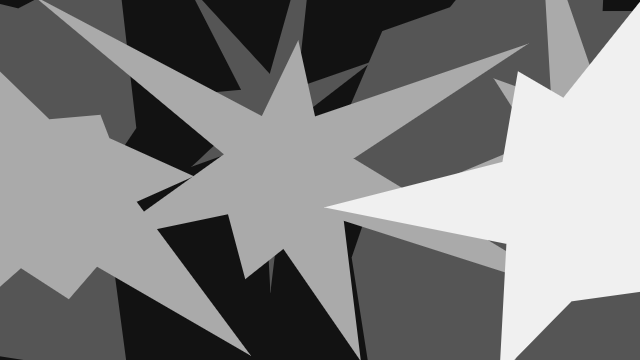
A Shadertoy shader for this background:

```glsl
// Overlapping flat grey shards: large irregular spiked stars painted from dark to light.

const float PI = 3.14159265;
const int SPIKES = 7;             // spikes on each star
const float REACH_VARY = 0.5;     // how much spike lengths differ
const float REACH_RHYTHM = 1.37;  // radians of length change per spike
const float LEAN = 0.13;          // sideways lean of the corners, radians

const float BLACK = 0.07;
const float DARK  = 0.333;
const float LIGHT = 0.667;
const float WHITE = 0.94;

struct Star {
    vec2 centre;   // in canvas heights
    float reach;   // mean spike length
    float notch;   // inner radius as a share of reach
    float turn;    // direction of the first spike
    float peak;    // index of the longest spike
};

const int STAR_COUNT = 7;
const Star STARS[STAR_COUNT] = Star[STAR_COUNT](
    Star(vec2(-0.10, 0.50), 0.50, 1.00,  0.87,  0.0),
    Star(vec2( 1.45, 0.50), 0.80, 0.65, -0.35,  1.4),
    Star(vec2( 0.75, 0.70), 0.38, 0.25,  1.22,  0.0),
    Star(vec2( 0.16, 0.45), 0.50, 0.44, -0.61, -0.5),
    Star(vec2( 0.80, 0.50), 0.60, 0.32,  2.43, -0.3),
    Star(vec2( 1.62, 0.62), 0.55, 0.25,  0.87,  0.0),
    Star(vec2( 1.68, 0.45), 0.52, 0.58,  3.18,  0.0)
);
const float TONES[STAR_COUNT] = float[STAR_COUNT](
    DARK, DARK, DARK, LIGHT, LIGHT, LIGHT, WHITE
);

// Corner k of a star, relative to its centre: even ones are tips, odd ones notches.
vec2 starCorner(Star s, int k) {
    float corner = float(k);
    float angle = s.turn + PI * corner / float(SPIKES)
                + LEAN * sin(2.7 * corner + s.turn);
    float tip = 1.0 + REACH_VARY * cos(REACH_RHYTHM * (0.5 * corner - s.peak));
    float radius = s.reach * (k % 2 == 0 ? tip : s.notch);
    return radius * vec2(cos(angle), sin(angle));
}

// Signed distance to the star outline, negative inside.
float starDistance(vec2 p, Star s) {
    p -= s.centre;
    vec2 previous = starCorner(s, 2 * SPIKES - 1);
    float nearest = 1e4;
    float side = 1.0;
    for (int k = 0; k < 2 * SPIKES; k++) {
        vec2 current = starCorner(s, k);
        vec2 edge = previous - current;
        vec2 toPoint = p - current;
        vec2 gap = toPoint - edge * clamp(dot(toPoint, edge) / dot(edge, edge), 0.0, 1.0);
        nearest = min(nearest, dot(gap, gap));

        // Flip the side each time a ray from p crosses an edge.
        bvec3 crossing = bvec3(p.y >= current.y, p.y < previous.y,
                               edge.x * toPoint.y > edge.y * toPoint.x);
        if (all(crossing) || all(not(crossing))) side = -side;
        previous = current;
    }
    return side * sqrt(nearest);
}

void mainImage(out vec4 fragColor, in vec2 fragCoord) {
    vec2 p = fragCoord / iResolution.y;
    float tone = BLACK;

    // Paint back to front with edges one pixel soft.
    for (int i = 0; i < STAR_COUNT; i++) {
        float cover = clamp(0.5 - starDistance(p, STARS[i]) * iResolution.y, 0.0, 1.0);
        tone = mix(tone, TONES[i], cover);
    }
    fragColor = vec4(vec3(tone), 1.0);
}
```
